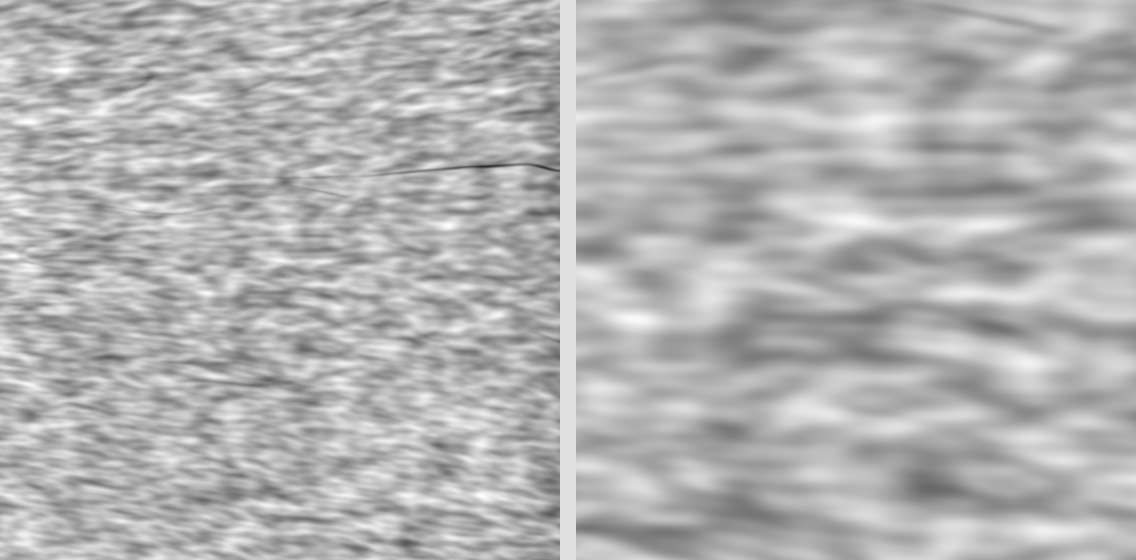
Left: the whole. Right: its middle third, enlarged.
This texture is drawn by a Shadertoy shader. Its source:

```glsl
// Pale grey fibrous stone: soft horizontal streaks, faint fissures and one thin crack.
#define BASE_GREY 0.705
#define CONTRAST 0.32
#define STREAK_SCALE vec2(16.0, 50.0)
#define FINE_AMOUNT 0.62
#define BROAD_AMOUNT 0.45
#define SLOPE_LOW -0.12
#define SLOPE_HIGH 0.06
#define FISSURE_DEPTH 0.09
#define CRACK_DEPTH 0.42
#define CRACK_WIDTH 0.0024
#define EDGE_SHADE 0.13

// Unit gradient for a lattice cell, from an integer hash.
vec2 cellGradient(vec2 cell) {
    uvec2 q = uvec2(ivec2(cell) + 4096);
    uint h = q.x * 1597334677u ^ q.y * 3812015801u;
    h = (h ^ (h >> 15)) * 2246822519u;
    h = (h ^ (h >> 13)) * 3266489917u;
    h ^= h >> 16;
    float angle = float(h & 65535u) / 65536.0 * 6.28319;
    return vec2(cos(angle), sin(angle));
}

float gradientNoise(vec2 p) {
    vec2 cell = floor(p);
    vec2 f = p - cell;
    vec2 w = f * f * f * (f * (f * 6.0 - 15.0) + 10.0);
    vec2 right = vec2(1.0, 0.0);
    vec2 up = vec2(0.0, 1.0);
    float a = dot(cellGradient(cell), f);
    float b = dot(cellGradient(cell + right), f - right);
    float c = dot(cellGradient(cell + up), f - up);
    float d = dot(cellGradient(cell + 1.0), f - 1.0);
    return mix(mix(a, b, w.x), mix(c, d, w.x), w.y);
}

// Bends the grain: rising to the right above, falling below.
vec2 grainSpace(vec2 uv) {
    float slope = mix(SLOPE_LOW, SLOPE_HIGH, smoothstep(0.1, 0.9, uv.y));
    uv.y -= slope * (uv.x - 0.5);
    uv.y += 0.006 * gradientNoise(uv * vec2(7.0, 9.0) + 31.0);
    uv.x += 0.02 * gradientNoise(uv * vec2(5.0, 24.0) + 57.0);
    return uv;
}

// Three octaves of stretched noise.
float streaks(vec2 p) {
    vec2 q = p * STREAK_SCALE;
    float broad = gradientNoise(q * 0.42 + 11.3);
    float main = gradientNoise(q + 3.7);
    float fine = gradientNoise(q * 1.93 + 71.9);
    return main + FINE_AMOUNT * fine + BROAD_AMOUNT * broad;
}

// Thin dark lines where stretched noise crosses zero, shown in patches.
float fissures(vec2 p) {
    float ridge = abs(gradientNoise(p * vec2(4.0, 15.0) + 19.4));
    float patches = smoothstep(0.0, 0.3, gradientNoise(p * vec2(6.0, 13.0) + 83.2));
    return (1.0 - smoothstep(0.0, 0.09, ridge)) * patches;
}

// The long crack, fading out towards the left.
float crack(vec2 uv) {
    float path = 0.683 + 0.022 * smoothstep(0.55, 0.95, uv.x)
               - 0.009 * smoothstep(0.94, 1.0, uv.x)
               + 0.003 * gradientNoise(vec2(uv.x * 17.0, 4.5));
    float strength = smoothstep(0.35, 1.05, uv.x)
                   * (0.85 + 0.6 * gradientNoise(vec2(uv.x * 22.0, 8.5)));
    float d = (uv.y - path) / (CRACK_WIDTH * (0.7 + 0.5 * uv.x));
    return strength * exp(-d * d);
}

// Soft light and dark areas over the whole slab.
float shading(vec2 uv) {
    float cloud = gradientNoise(uv * vec2(4.0, 5.0) + 41.6);
    float darkEdge = smoothstep(0.89, 1.02, uv.x) * (0.8 + 1.2 * cloud);
    float paleEdge = 1.0 - smoothstep(0.0, 0.12, uv.x);
    vec2 pale = (uv - vec2(0.85, 0.2)) / vec2(0.07, 0.13);
    return 0.06 * cloud + 0.03 * paleEdge - EDGE_SHADE * darkEdge
         + 0.06 * exp(-dot(pale, pale));
}

void mainImage(out vec4 fragColor, in vec2 fragCoord) {
    vec2 uv = fragCoord / iResolution.xy;
    vec2 p = grainSpace(uv);

    float grey = BASE_GREY + CONTRAST * streaks(p) + shading(uv);
    grey -= FISSURE_DEPTH * fissures(p);
    grey -= CRACK_DEPTH * crack(uv);

    fragColor = vec4(vec3(clamp(grey, 0.0, 1.0)), 1.0);
}
```
